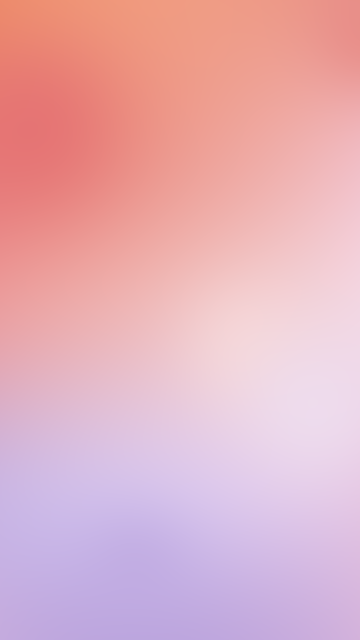
Give the GLSL for this background, as a Shadertoy shader.

```glsl
// A soft mesh gradient: coral and peach above, blush in the middle, violet below.
// Three vertical colour splines are joined by a parabola across the canvas,
// then a few round Gaussian glows tint the result.

// Catmull-Rom spline through five colours spaced evenly from bottom to top
vec3 ramp(vec3 c[5], float y) {
    float s = clamp(y, 0.0, 1.0) * 4.0;
    int i = min(int(s), 3);
    float t = s - float(i);
    vec3 before = c[max(i - 1, 0)], from = c[i];
    vec3 to = c[i + 1], after = c[min(i + 2, 4)];
    vec3 slopeFrom = 0.5 * (to - before), slopeTo = 0.5 * (after - from);
    float ease = t * t * (3.0 - 2.0 * t);
    return mix(from, to, ease)
         + slopeFrom * t * (1.0 - t) * (1.0 - t)
         - slopeTo * t * t * (1.0 - t);
}

// Tint a colour towards a glow, by distance from its centre
vec3 glow(vec3 base, vec2 offset, float radius, vec3 tint, float strength) {
    return mix(base, tint, strength * exp(-dot(offset, offset) / (radius * radius)));
}

void mainImage(out vec4 fragColor, in vec2 fragCoord) {
    vec2 uv = fragCoord / iResolution.xy;
    vec2 aspect = vec2(iResolution.x / iResolution.y, 1.0);

    // Colour splines along the left edge, the centre and the right edge
    vec3 left = ramp(vec3[5](vec3(0.77, 0.67, 0.87), vec3(0.80, 0.71, 0.88),
        vec3(0.915, 0.63, 0.64), vec3(0.91, 0.50, 0.48), vec3(0.93, 0.55, 0.42)), uv.y);
    vec3 centre = ramp(vec3[5](vec3(0.74, 0.65, 0.87), vec3(0.86, 0.78, 0.92),
        vec3(0.935, 0.75, 0.76), vec3(0.93, 0.62, 0.58), vec3(0.94, 0.61, 0.51)), uv.y);
    vec3 right = ramp(vec3[5](vec3(0.83, 0.70, 0.86), vec3(0.90, 0.78, 0.89),
        vec3(0.95, 0.84, 0.89), vec3(0.945, 0.74, 0.77), vec3(0.91, 0.57, 0.54)), uv.y);

    // Parabola through the three columns
    float x = uv.x;
    vec3 color = left * (1.0 - x) * (1.0 - 2.0 * x)
               + centre * 4.0 * x * (1.0 - x)
               + right * x * (2.0 * x - 1.0);

    // Coral, rose, peach, pale lilac and violet glows
    color = glow(color, (uv - vec2(0.10, 0.80)) * aspect, 0.13, vec3(0.895, 0.44, 0.45), 0.8);
    color = glow(color, (uv - vec2(1.02, 0.95)) * aspect, 0.08, vec3(0.91, 0.55, 0.53), 0.8);
    color = glow(color, (uv - vec2(0.68, 0.46)) * aspect, 0.10, vec3(0.975, 0.865, 0.855), 0.6);
    color = glow(color, (uv - vec2(0.87, 0.36)) * aspect, 0.12, vec3(0.935, 0.875, 0.94), 0.75);
    color = glow(color, (uv - vec2(0.38, 0.12)) * aspect, 0.09, vec3(0.745, 0.66, 0.88), 0.6);

    fragColor = vec4(clamp(color, 0.0, 1.0), 1.0);
}
```
